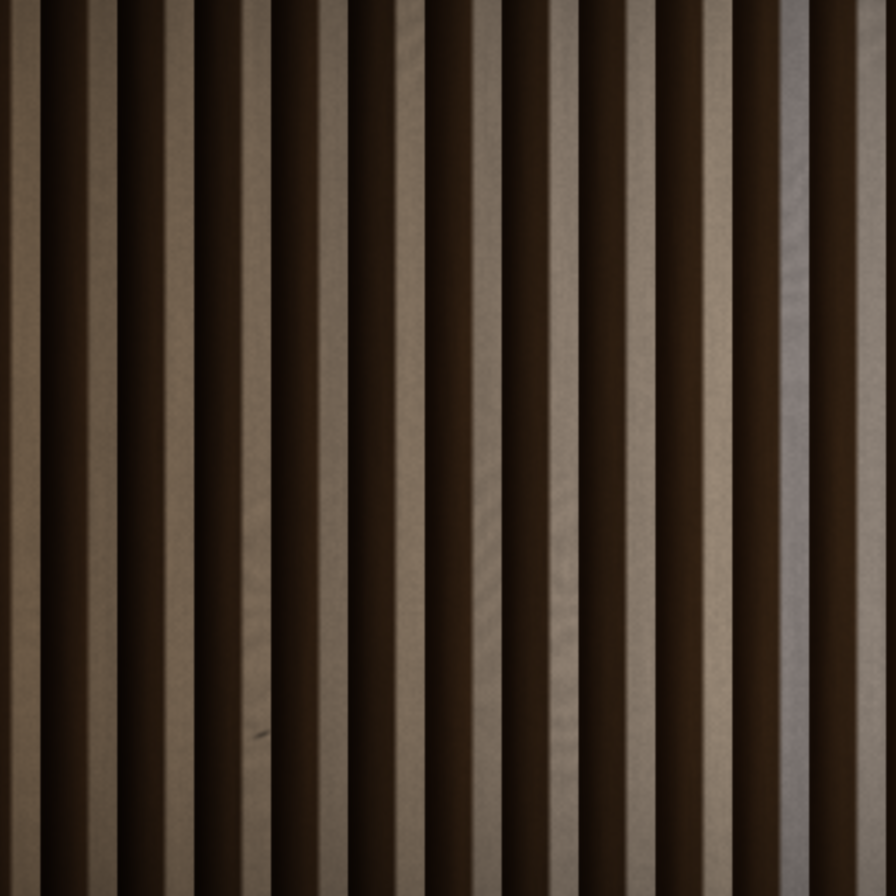
Give the GLSL for this texture, as a three.js fragment shader.

```glsl
// Vertical wooden slats with soft shadowed gaps, lit from the right.
varying vec2 vUv;

// Layout, in canvas units and fractions of one pitch
const float PITCH = 0.0858;        // distance between slats, 11.65 across
const float FIRST_GAP = 0.0470;    // right edge of the first slat
const float FACE_START = 0.600;    // gap share of the pitch
const float BEVEL = 0.055;         // half width of the soft left edge
const float EDGE = 0.022;          // half width of the crisp right edge

// Colours
const vec3 FACE_DIM = vec3(0.385, 0.315, 0.240);
const vec3 FACE_LIT = vec3(0.600, 0.540, 0.475);
const vec3 SIDE_DIM = vec3(0.150, 0.096, 0.054);
const vec3 SIDE_LIT = vec3(0.185, 0.122, 0.068);
const vec3 SHADOW_DIM = vec3(0.030, 0.014, 0.007);
const vec3 SHADOW_LIT = vec3(0.085, 0.046, 0.021);
const vec3 COOL_TINT = vec3(0.93, 0.98, 1.09);

// Wear and variation
const float TONE_VARIATION = 0.11;
const float GRAIN = 0.07;
const float FIGURE = 0.07;
const float SPECKLE = 0.045;
const float COOL_SLAT = 9.0;
const float KNOT_SLAT = 2.0;
const vec2 KNOT_POS = vec2(0.86, 0.180);

float hash(vec2 p) {
  return fract(sin(dot(p, vec2(127.1, 311.7))) * 43758.5453);
}

float noise(vec2 p) {
  vec2 i = floor(p);
  vec2 f = fract(p);
  f = f * f * (3.0 - 2.0 * f);
  return mix(mix(hash(i), hash(i + vec2(1.0, 0.0)), f.x),
             mix(hash(i + vec2(0.0, 1.0)), hash(i + vec2(1.0, 1.0)), f.x), f.y);
}

// Long fibres along the slat, centred on zero
float fibres(vec2 p, float seed) {
  float broad = noise(vec2(p.x * 7.0 + seed * 19.0, p.y * 5.0));
  float fine = noise(vec2(p.x * 20.0 + seed * 43.0, p.y * 16.0));
  return 0.6 * broad + 0.4 * fine - 0.5;
}

// Slanted growth rings that fade in and out along some slats
float figure(vec2 p, float seed) {
  float patches = smoothstep(0.55, 0.85, noise(vec2(seed * 17.0, p.y * 5.0)));
  float bend = noise(vec2(p.x * 2.0 + seed * 9.0, p.y * 14.0));
  return patches * sin(p.y * 150.0 - p.x * 5.0 + bend * 9.0);
}

// Small dark knot with a tail, 0 to 1
float knot(vec2 p, float id) {
  vec2 d = (p - KNOT_POS) * vec2(PITCH, 1.0);
  d.y -= d.x * 0.35;
  float spot = exp(-dot(d * vec2(110.0, 260.0), d * vec2(110.0, 260.0)));
  return spot * (1.0 - step(0.5, abs(id - KNOT_SLAT)));
}

vec3 slatFace(vec2 p, float id, float light) {
  float seed = hash(vec2(id, 3.0));
  vec3 wood = mix(FACE_DIM, FACE_LIT, light);
  wood *= 1.0 + TONE_VARIATION * (seed - 0.5);

  // Each slat leans warm or cool, one of them clearly grey
  float cool = 0.5 * hash(vec2(id, 8.0)) * light;
  cool = mix(1.0, cool, step(0.5, abs(id - COOL_SLAT)));
  wood *= mix(vec3(1.0), COOL_TINT, cool);

  wood *= 1.0 + GRAIN * fibres(p, seed) + FIGURE * figure(p, seed) * 0.5;
  return wood * (1.0 - 0.4 * knot(p, id));
}

vec3 slatGap(vec2 p, float id, float light) {
  float seed = hash(vec2(id, 5.0));
  vec3 side = mix(SIDE_DIM, SIDE_LIT, light);
  vec3 shadow = mix(SHADOW_DIM, SHADOW_LIT, light);

  // Shadow cast by the slat on the left reaches further where light is low
  float reach = mix(0.62, 0.42, light) + 0.12 * (seed - 0.5);
  vec3 wood = mix(shadow, side, smoothstep(-0.04, reach, p.x));
  wood *= 1.0 + 0.16 * (seed - 0.5);
  return wood * (1.0 + 2.0 * GRAIN * fibres(p, seed));
}

void main() {
  float u = (vUv.x - FIRST_GAP) / PITCH;
  float id = floor(u);
  vec2 p = vec2(fract(u), vUv.y);

  // Light grows to the right and falls off near top and bottom
  float light = smoothstep(-0.25, 1.15, vUv.x);
  float fall = 1.0 - 0.35 * pow(abs(vUv.y - 0.52) * 2.0, 3.0) * 0.5;

  // Face coverage: soft bevel on the left, crisp edge on the right
  float bevel = smoothstep(FACE_START - BEVEL, FACE_START + BEVEL, p.x);
  float rim = 1.0 - smoothstep(1.0 - 2.0 * EDGE, 1.0, p.x);
  vec3 color = mix(slatGap(p, id, light), slatFace(p, id, light), bevel);
  vec3 nextGap = slatGap(vec2(0.0, p.y), id + 1.0, light);
  color = mix(nextGap, color, rim);

  // Fine open pores over everything
  float pores = noise(vUv * 260.0) + noise(vUv * 130.0 + 31.0) - 1.0;
  color *= fall * (1.0 + SPECKLE * pores);
  gl_FragColor = vec4(color, 1.0);
}
```
